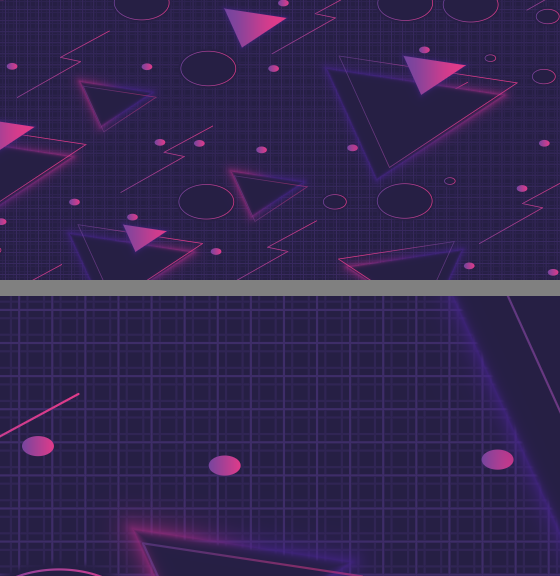
Top, the full canvas; bottom, a detail of the centre.
Reproduce this background procedurally as a Shadertoy shader.

```glsl
// Neon retro backdrop: fine grid, ovals, zigzag strokes and glowing triangles on dark indigo.
#define INDIGO vec3(0.148, 0.120, 0.268)
#define GRID_COLOR vec3(0.32, 0.22, 0.52)
#define VIOLET vec3(0.46, 0.27, 0.62)
#define PINK vec3(0.88, 0.23, 0.54)
#define GLOW_VIOLET vec3(0.27, 0.14, 0.54)
#define GLOW_MAGENTA vec3(0.62, 0.17, 0.50)
#define GRID_STEP 0.0394
#define CELL 0.235
#define OVAL_ASPECT 0.63
#define STROKE 0.0013
#define GLOW_REACH 0.012
#define FAR 9.0

// Size of the glowing triangle at each lattice node (0 = none)
const float SIZE[9] = float[9](1.0, 0.7, 0.0, 0.41, 0.41, 0.65, 0.0, 1.0, 0.0);

vec3 hash3(vec2 c) {
    vec3 h = vec3(dot(c, vec2(127.1, 311.7)), dot(c, vec2(269.5, 183.3)), dot(c, vec2(419.2, 371.9)));
    return fract(sin(h) * 43758.545);
}

// Box-filtered coverage of a filled edge and of a thin line
float cover(float d) { return clamp(0.5 - d * iResolution.y, 0.0, 1.0); }
float stroke(float d) { return cover(d - STROKE) - cover(d + STROKE); }

float segment(vec2 p, vec2 a, vec2 b) {
    vec2 w = p - a, e = b - a;
    return length(w - e * clamp(dot(w, e) / dot(e, e), 0.0, 1.0));
}

float triangle(vec2 p, float size) {
    if (size <= 0.0) return FAR;
    vec2 v[3] = vec2[3](vec2(-0.271, 0.164), vec2(0.365, 0.068), vec2(-0.091, -0.234));
    float d = FAR, inside = FAR;
    for (int i = 0; i < 3; i++) {
        vec2 a = v[i] * size, b = v[(i + 1) % 3] * size;
        d = min(d, segment(p, a, b));
        inside = min(inside, (p.x - a.x) * (b.y - a.y) - (p.y - a.y) * (b.x - a.x));
    }
    return inside > 0.0 ? -d : d;
}

// Distances of glow, outline and solid triangle at lattice node i; q is the local point
vec3 cluster(vec2 p, int i, out vec2 q, out vec2 solidQ) {
    float size = SIZE[i];
    q = p - vec2(-0.104, 0.372) - float(i / 3) * vec2(0.50, 0.27) - float(i % 3) * vec2(0.54, -0.32);
    if (i == 5) q.x = -q.x;
    bool small = size < 0.5;
    vec2 shift = small ? vec2(0.012, -0.017) : vec2(0.046, 0.044) * size;
    solidQ = q - vec2(0.10, 0.151) * size;
    float solidSize = i == 6 ? 0.35 : (small || i == 5 ? 0.0 : 0.35 * size);
    return vec3(triangle(q, size), triangle(q - shift, size), triangle(solidQ, solidSize));
}

// Distance to the zigzags, and position along the nearest one
vec2 zigzags(vec2 p) {
    vec2 best = vec2(FAR, 0.0);
    for (int i = 0; i < 12; i++) {
        vec2 q = p - vec2(0.22, 0.055) - float(i % 3) * vec2(0.54, 0.495) - float(i / 3 - 1) * vec2(0.91, 0.156);
        vec2 bend = vec2(-0.174, -0.094), back = vec2(-0.102, -0.109), tail = vec2(-0.328, -0.237);
        float d = min(segment(q, vec2(0.0), bend), min(segment(q, bend, back), segment(q, back, tail)));
        if (d < best.x) best = vec2(d, clamp(1.0 + q.x / 0.328, 0.0, 1.0));
    }
    return best;
}

// Free room around a point
float clearance(vec2 p) {
    float room = zigzags(p).x;
    vec2 q, s;
    for (int i = 0; i < 9; i++) {
        vec3 d = cluster(p, i, q, s);
        room = min(room, min(d.x, min(d.y, d.z)));
    }
    return room;
}

float gridLines(vec2 p, float spacing) {
    vec2 d = abs(fract(p / spacing) - 0.5) * spacing;
    return max(stroke(d.x), stroke(d.y));
}

void mainImage(out vec4 fragColor, in vec2 fragCoord) {
    vec2 p = fragCoord / iResolution.y;

    // One oval per cell: ring or dot, shrunk or dropped where room is short
    vec2 cellPos = p / CELL + vec2(0.35, 0.3);
    vec3 h = hash3(floor(cellPos) + 3.0);
    bool ring = h.z < 0.52;
    float radius = h.z < 0.24 ? 0.098 : h.z < 0.43 ? 0.041 : ring ? 0.019 : h.z < 0.63 ? 0.047 : 0.019;
    vec2 jitter = (h.xy - 0.5) * (CELL - 2.0 * radius - 0.03);
    vec2 q = (fract(cellPos) - 0.5) * CELL - jitter;
    float room = clearance(p - q) - 0.012;
    if (room < radius) { radius = 0.019; ring = false; }
    float k = length(q / vec2(1.0, OVAL_ASPECT));
    float slope = length(q / vec2(1.0, OVAL_ASPECT * OVAL_ASPECT)) / max(k, 1e-4);
    float oval = room < radius ? FAR : (k - radius) / max(slope, 0.5);

    // Grid, cleared behind rings
    float grid = max(0.55 * gridLines(p, GRID_STEP), 0.24 * gridLines(p, GRID_STEP * 0.5));
    if (ring) grid *= smoothstep(0.002, 0.014, oval);
    vec3 color = mix(INDIGO, GRID_COLOR, grid);

    vec3 ovalColor = mix(VIOLET, PINK, clamp(0.5 + 0.5 * q.x / radius, 0.0, 1.0));
    color = mix(color, ovalColor, ring ? stroke(oval) : cover(oval));
    vec2 zig = zigzags(p);
    color = mix(color, mix(VIOLET, PINK, 0.3 + 0.7 * zig.y), stroke(zig.x));

    // Triangles: dark body with halo, offset outline, solid accent
    for (int i = 0; i < 9; i++) {
        vec2 s;
        vec3 d = cluster(p, i, q, s);
        float along = q.x / max(SIZE[i], 0.1);
        float warm = SIZE[i] < 0.5 ? smoothstep(0.15, -0.2, along) : smoothstep(-0.1, 0.35, along);
        color = mix(color, INDIGO, smoothstep(0.0, -0.006, d.x));
        float halo = exp(-abs(d.x) / (d.x < 0.0 ? 0.4 * GLOW_REACH : GLOW_REACH));
        color = mix(color, mix(GLOW_VIOLET, GLOW_MAGENTA, warm), 0.7 * halo);
        float tint = smoothstep(-0.25, 0.3, along);
        color = mix(color, mix(VIOLET, PINK, tint), stroke(d.y) * (SIZE[i] < 0.5 ? 0.5 : 0.65 + 0.35 * tint));
        color = mix(color, GLOW_VIOLET, 0.5 * exp(-max(d.z, 0.0) / 0.008));
        color = mix(color, mix(VIOLET, PINK, smoothstep(-0.1, 0.11, s.x)), cover(d.z));
    }
    fragColor = vec4(color, 1.0);
}
```
